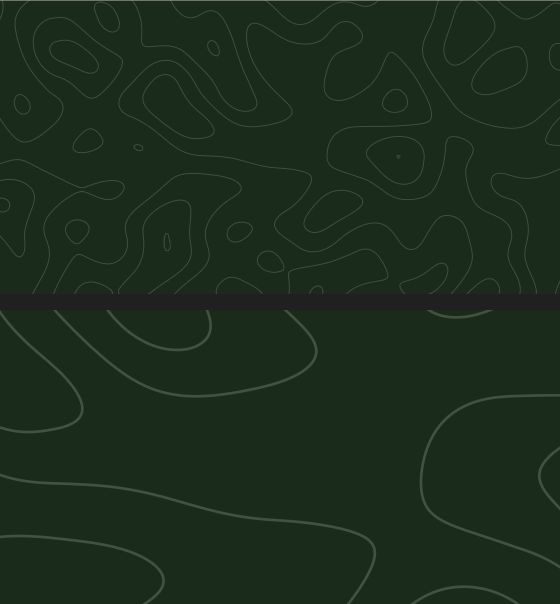
Top: the whole. Bottom: its middle third, enlarged.
A WebGL 2 fragment shader for this pattern:

```glsl
#version 300 es
precision highp float;
// Topographic map: thin pale contour lines on dark forest green.
// A smooth gradient-noise height field is gently warped, then cut at even
// levels; each line is drawn by its estimated distance in canvas heights.

#define HILL_SCALE 3.9      // hills per canvas height
#define BROAD_SCALE 1.7     // frequency of the wide slopes
#define BROAD_AMOUNT 0.45
#define WARP_AMOUNT 0.05
#define LEVEL_STEP 0.27     // height between contours
#define LINE_WIDTH 0.003
#define EDGE_WIDTH 0.0025   // pale hairline along the top
#define GROUND vec3(0.102, 0.169, 0.110)
#define LINE vec3(0.255, 0.322, 0.250)
#define EDGE vec3(0.66, 0.69, 0.64)

uniform vec2 u_resolution;
out vec4 fragColor;

// Unit gradient with a hashed direction for a lattice point
vec2 latticeGradient(vec2 cell) {
    uvec2 q = uvec2(ivec2(cell) + 4096);
    uint h = q.x * 1597334677u ^ q.y * 3812015801u;
    h = (h ^ (h >> 15)) * 2246822519u;
    h ^= h >> 13;
    float angle = float(h & 65535u) / 65536.0 * 6.28319;
    return vec2(cos(angle), sin(angle));
}

// Gradient noise with quintic blending
float gradientNoise(vec2 p) {
    vec2 cell = floor(p);
    vec2 f = p - cell;
    vec2 blend = f * f * f * (f * (f * 6.0 - 15.0) + 10.0);
    vec2 e = vec2(1.0, 0.0);
    float a = dot(latticeGradient(cell), f);
    float b = dot(latticeGradient(cell + e.xy), f - e.xy);
    float c = dot(latticeGradient(cell + e.yx), f - e.yx);
    float d = dot(latticeGradient(cell + e.xx), f - e.xx);
    return mix(mix(a, b, blend.x), mix(c, d, blend.x), blend.y);
}

// Rolling terrain: hills over broad slopes, with a soft domain warp
float terrain(vec2 p) {
    vec2 warp = vec2(gradientNoise(p * 2.3 + 31.7),
                     gradientNoise(p * 2.3 + 67.2));
    p += WARP_AMOUNT * warp;
    return gradientNoise(p * HILL_SCALE + 7.3)
         + BROAD_AMOUNT * gradientNoise(p * BROAD_SCALE + 19.6);
}

// Coverage of a stroke, kept faint when thinner than a pixel
float stroke(float dist, float width, float pixel) {
    return clamp((0.5 * width - dist) / pixel + 0.5, 0.0, min(1.0, width / pixel));
}

void main() {
    float pixel = 1.0 / u_resolution.y;
    vec2 p = gl_FragCoord.xy * pixel;

    // Contours: distance to the nearest level, divided by the slope
    float level = terrain(p) / LEVEL_STEP;
    float slope = length(vec2(dFdx(level), dFdy(level))) / pixel;
    float dist = abs(fract(level) - 0.5) / max(slope, 0.001);
    vec3 color = mix(GROUND, LINE, stroke(dist, LINE_WIDTH, pixel));

    // Top hairline
    color = mix(color, EDGE, stroke(1.0 - p.y, 2.0 * EDGE_WIDTH, pixel) * 0.8);

    fragColor = vec4(color, 1.0);
}
```
